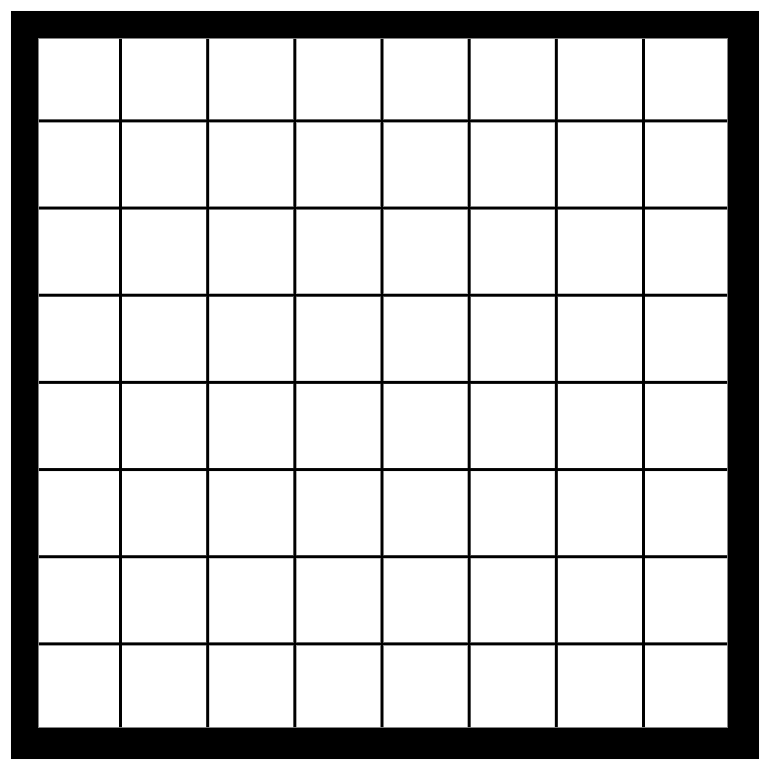
A Shadertoy shader for this pattern:

```glsl
// A square board of eight by eight white cells inside a heavy black frame.
// Thin rules come from a repeated distance, the frame from two box distances;
// each distance becomes ink through a one-pixel coverage ramp.

const vec3 PAPER = vec3(1.0);
const vec3 INK = vec3(0.0);

const float CELL_PITCH = 0.1135;
const float RULE_HALF_WIDTH = 0.00195;
const vec2 GRID_CENTER = vec2(0.4974, 0.5021);

const vec2 FRAME_CENTER = vec2(0.5013, 0.4987);
const float FRAME_HALF_SIZE = 0.487;
const vec2 OPENING_CENTER = vec2(0.4987, 0.5013);
const float OPENING_HALF_SIZE = 0.4486;

// Signed distance to an axis-aligned square, negative inside.
float squareDistance(vec2 p, vec2 center, float halfSize) {
    vec2 d = abs(p - center) - halfSize;
    return length(max(d, 0.0)) + min(max(d.x, d.y), 0.0);
}

// Signed distance to the nearest rule of an endless square grid.
float gridDistance(vec2 p, vec2 center, float pitch, float halfWidth) {
    vec2 cell = fract((p - center) / pitch + 0.5) - 0.5;
    vec2 d = abs(cell) * pitch;
    return min(d.x, d.y) - halfWidth;
}

// Share of a pixel covered by the inside of a shape.
float coverage(float dist, float pixel) {
    return clamp(0.5 - dist / pixel, 0.0, 1.0);
}

void mainImage(out vec4 fragColor, in vec2 fragCoord) {
    float pixel = 1.0 / min(iResolution.x, iResolution.y);
    vec2 p = (fragCoord - 0.5 * iResolution.xy) * pixel + 0.5;

    float outer = squareDistance(p, FRAME_CENTER, FRAME_HALF_SIZE);
    float opening = squareDistance(p, OPENING_CENTER, OPENING_HALF_SIZE);
    float rules = gridDistance(p, GRID_CENTER, CELL_PITCH, RULE_HALF_WIDTH);

    // Rules show only in the opening; the frame fills the band around it.
    float frame = max(outer, -opening);
    float grid = max(rules, opening);
    float ink = max(coverage(frame, pixel), coverage(grid, pixel));

    fragColor = vec4(mix(PAPER, INK, ink), 1.0);
}
```
